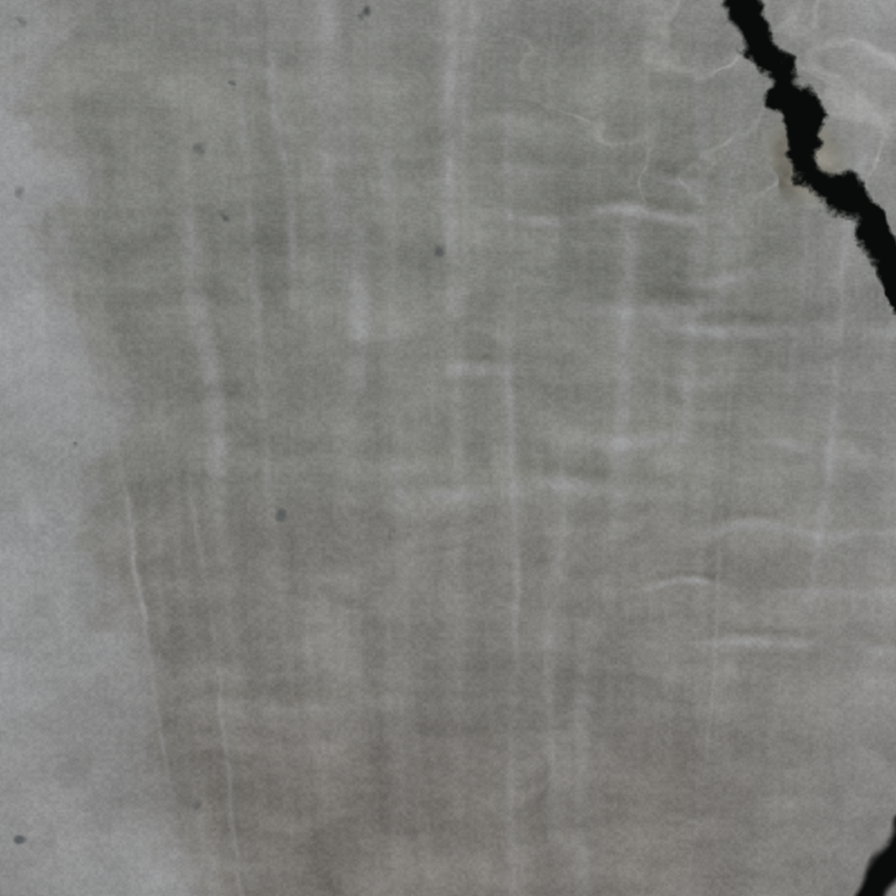
Give the GLSL for this texture, as a three.js fragment shader.

```glsl
// Weathered grey concrete: brushed wipes, broken pale run marks that fan in
// towards the bottom, a worn pale left side, small pits, veins and a crack.
// Built from layered value noise, soft strokes and segment distances.
varying vec2 vUv;

const vec3 COOL_GREY = vec3(0.486, 0.491, 0.472);
const vec3 WARM_GREY = vec3(0.485, 0.474, 0.458);
const vec3 PALE_GREY = vec3(0.592, 0.596, 0.602);
const vec3 CHIP_BEIGE = vec3(0.50, 0.49, 0.45);
const vec3 CRACK_BLACK = vec3(0.035, 0.045, 0.040);
const vec3 PIT_GREY = vec3(0.25, 0.27, 0.28);

float hash(vec2 p) {
  return fract(sin(dot(p, vec2(127.1, 311.7))) * 43758.5453);
}

float noise(vec2 p) {
  vec2 cell = floor(p);
  vec2 f = fract(p);
  f = f * f * (3.0 - 2.0 * f);
  float low = mix(hash(cell), hash(cell + vec2(1.0, 0.0)), f.x);
  float high = mix(hash(cell + vec2(0.0, 1.0)), hash(cell + 1.0), f.x);
  return mix(low, high, f.y);
}

// Fractal noise centred on zero
float fbm(vec2 p) {
  float sum = 0.0;
  float gain = 0.53;
  for (int i = 0; i < 4; i++) {
    sum += gain * (noise(p) - 0.5);
    p = mat2(1.0, 0.0, 0.0, 1.0) * p * 2.03 + 17.3;
    gain *= 0.5;
  }
  return sum;
}

float segment(vec2 p, vec2 a, vec2 b) {
  vec2 ab = b - a;
  return length(p - a - ab * clamp(dot(p - a, ab) / dot(ab, ab), 0.0, 1.0));
}

// Soft stroke: bell profile across, long faded ends along
float stroke(float across, float along, float width, float reach) {
  return exp(-across * across / (width * width)) * (1.0 - smoothstep(0.3 * reach, reach, abs(along)));
}

// Pale vertical run marks, each broken up along its length
float runMarks(vec2 p) {
  float sum = 0.0;
  for (int i = 0; i < 24; i++) {
    float id = float(i);
    float centre = (id + hash(vec2(id, 3.0))) / 21.0 - 0.06;
    float width = mix(0.004, 0.014, hash(vec2(id, 5.0)));
    float wander = 0.022 * (noise(vec2(p.y * 4.0, id * 5.0)) - 0.5);
    float breaks = smoothstep(0.2, 0.75, noise(vec2(p.y * 9.0, id * 7.0 + 0.5)));
    float reach = mix(0.2, 0.65, hash(vec2(id, 9.0)));
    float mark = stroke(p.x - centre + wander, p.y - hash(vec2(id, 7.0)), width, reach);
    sum += mix(0.3, 1.0, hash(vec2(id, 11.0))) * mark * (0.35 + 0.65 * breaks);
  }
  return sum;
}

// Broken horizontal ridges with a faint shadow above
float ridges(vec2 p) {
  float sum = 0.0;
  for (int i = 0; i < 14; i++) {
    float id = float(i);
    vec2 d = p - vec2(0.3 + 0.7 * hash(vec2(id, 31.0)), 0.20 + 0.044 * (id + hash(vec2(id, 33.0))));
    d.y += 0.022 * (noise(vec2(p.x * 13.0, id * 9.0)) - 0.5) + 0.03 * d.x;
    float width = mix(0.004, 0.011, hash(vec2(id, 35.0)));
    float breaks = smoothstep(0.25, 0.8, noise(vec2(p.x * 17.0, id * 3.0 + 0.5)));
    float line = stroke(d.y, d.x, width, 0.24) - 0.45 * stroke(d.y - 2.0 * width, d.x, width, 0.24);
    sum += mix(0.3, 0.9, hash(vec2(id, 37.0))) * breaks * line;
  }
  return sum;
}

float crackDistance(vec2 p) {
  float d = segment(p, vec2(0.825, 1.02), vec2(0.865, 0.890));
  d = min(d, segment(p, vec2(0.865, 0.890), vec2(0.915, 0.810)));
  d = min(d, segment(p, vec2(0.915, 0.810), vec2(0.972, 0.760)));
  d = min(d, segment(p, vec2(0.972, 0.760), vec2(1.015, 0.670)));
  return min(d, segment(p, vec2(0.945, -0.02), vec2(1.02, 0.085)));
}

float pits(vec2 p) {
  float sum = 0.0;
  for (int i = 0; i < 12; i++) {
    float id = float(i);
    vec2 centre = vec2(hash(vec2(id, 21.0)) * 0.5, hash(vec2(id, 23.0)));
    float size = mix(0.006, 0.014, pow(hash(vec2(id, 25.0)), 3.0));
    float edge = length(p - centre) + 0.010 * (noise(p * 110.0) - 0.5);
    sum += mix(0.3, 0.9, hash(vec2(id, 27.0))) * (1.0 - smoothstep(0.0, size, edge));
  }
  return min(sum, 1.0);
}

void main() {
  vec2 p = vUv;
  vec2 warp = vec2(fbm(p * 9.0), fbm(p * 9.0 + 40.0));
  vec2 fan = vec2(0.55 + (p.x - 0.55) / (0.7 + 0.3 * p.y), p.y);
  float wipes = fbm(p * vec2(9.0, 48.0) + warp * 2.0);
  float clouds = fbm(p * vec2(6.0, 8.0) + 3.0);
  float mottle = fbm(p * vec2(26.0, 34.0) + warp * 3.0);
  vec3 color = mix(WARM_GREY, COOL_GREY, smoothstep(0.1, 0.7, p.y));
  color += 0.09 * wipes + 0.10 * clouds + 0.06 * mottle + 0.08 * fbm(fan * vec2(34.0, 4.0) + warp);

  // Worn pale left side with a blotchy border, lighter top and right
  float border = p.x - 0.04 - 0.19 * (1.0 - p.y) + 0.16 * warp.x + 0.10 * mottle;
  float worn = (1.0 - smoothstep(-0.06, 0.03, border)) * (0.88 + 0.7 * min(clouds, 0.1));
  float margin = 0.35 * smoothstep(0.75, 1.0, p.x) + 0.22 * smoothstep(0.75, 1.0, p.y);
  color = mix(color, PALE_GREY + 0.07 * clouds + 0.08 * mottle, max(worn, margin));

  // Run marks, ridges and faint veins
  float patchy = clamp(0.95 + 1.6 * mottle, 0.2, 1.6);
  float marks = 0.60 * runMarks(fan + 0.02 * warp) + 0.85 * ridges(p);
  color = mix(color, PALE_GREY + 0.025, clamp(marks * patchy * (1.0 - worn), -0.35, 0.9));
  float veinArea = smoothstep(0.5, 0.65, p.x) * smoothstep(0.66, 0.85, p.y);
  float vein = 1.0 - smoothstep(0.0, 0.09, abs(noise(p * 13.0 + warp * 2.5) - 0.5));
  color += 0.055 * veinArea * vein * patchy;

  // Pits and grain
  color = mix(color, PIT_GREY, pits(p));
  color += 0.042 * (noise(p * 230.0) - 0.5) + 0.034 * (noise(p * 400.0) - 0.5);

  // Ragged crack with chipped edges
  float d = crackDistance(p + 0.05 * warp + 0.022 * fbm(p * 45.0));
  float chipZone = 1.0 - smoothstep(0.03, 0.06, length(p - vec2(0.895, 0.820)));
  float chip = chipZone * (1.0 - smoothstep(0.034, 0.040, d));
  color = mix(color, CHIP_BEIGE + 0.35 * fbm(p * 40.0), 0.85 * chip);
  float halfWidth = 0.018 + 0.014 * (noise(p * 22.0) - 0.5) - 0.006 * chipZone;
  color = mix(color, CRACK_BLACK, 1.0 - smoothstep(-0.006, 0.004, d - halfWidth));
  gl_FragColor = vec4(color, 1.0);
}
```
